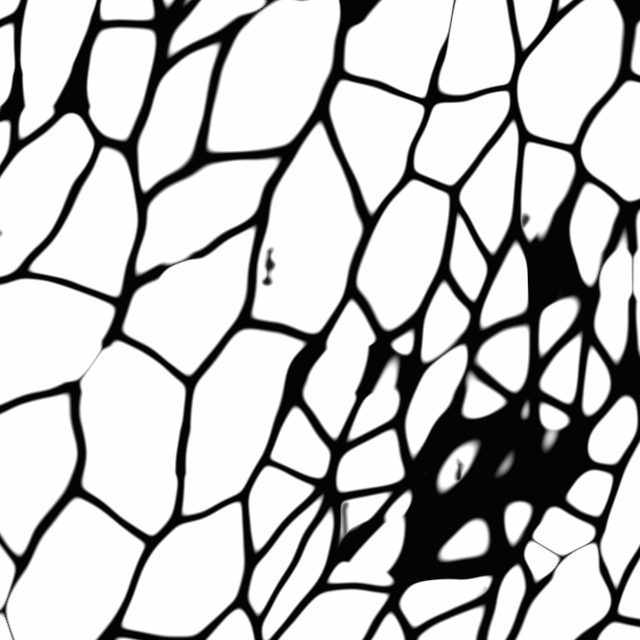
Reproduce this texture procedurally as a Shadertoy shader.

```glsl
const vec2  CELL_SIZE    = vec2(0.150, 0.300);  // across and along the grain
const float GRAIN_TILT   = 0.36;                // lean to the right, radians
const float JITTER       = 0.85;
const float SMALL_SHARE  = 0.21;                // cells split into a cluster
const float MEDIUM_SHARE = 0.42;                // cumulative, cells cut in two
const float LINE_CORE    = 0.0031;              // half width of solid ink
const float LINE_EDGE    = 0.0092;              // half width where ink ends
const float ROUND_SHARP  = 210.0;               // corner tightness
const float ROUND_BLOT   = 60.0;                // corner tightness in blots
const float FADE_SHIFT   = 0.0065;
const float SMUDGE_GRID  = 4.0;
const float SMUDGE_SHARE = 0.4;
const vec3  PAPER        = vec3(0.995);
const vec3  INK          = vec3(0.015);

float hash(vec2 p) {
    return fract(sin(dot(p, vec2(127.1, 311.7))) * 43758.5453);
}

vec2 hash2(vec2 p) {
    return vec2(hash(p), hash(p + 37.3));
}

float noise(vec2 p) {
    vec2 i = floor(p), f = fract(p);
    f = f * f * (3.0 - 2.0 * f);
    return mix(mix(hash(i), hash(i + vec2(1, 0)), f.x),
               mix(hash(i + vec2(0, 1)), hash(i + vec2(1, 1)), f.x), f.y);
}

vec2 noise2(vec2 p) {
    return vec2(noise(p), noise(p + 51.7)) - 0.5;
}

mat2 rotation(float a) {
    return mat2(cos(a), sin(a), -sin(a), cos(a));
}

// Number of seeds across and along one grid cell
vec2 splitOf(vec2 cell) {
    float h = hash(cell + 8.4);
    return h < SMALL_SHARE ? vec2(2, 4) : h < MEDIUM_SHARE ? vec2(1, 2) : vec2(1);
}

vec2 seedAt(vec2 cell, vec2 split, int i) {
    float n = float(i);
    vec2 sub = vec2(mod(n, split.x), floor(n / split.x));
    vec2 shift = JITTER * (hash2(cell + (sub + 0.5) / split) - 0.5);
    return cell + (sub + 0.5 + shift) / split;
}

// Rounded distance to the nearest wall, in canvas units
float wallDistance(vec2 q, float sharpness) {
    vec2 home = floor(q), nearest = vec2(0);
    float best = 1e3;
    for (int y = -2; y <= 2; y++)
    for (int x = -2; x <= 2; x++) {
        vec2 cell = home + vec2(x, y), split = splitOf(cell);
        int count = int(split.x * split.y);
        for (int i = 0; i < count; i++) {
            vec2 r = seedAt(cell, split, i) - q;
            float d = dot(r, r);
            if (d < best) { best = d; nearest = r; }
        }
    }
    float sum = 0.0;
    for (int y = -2; y <= 2; y++)
    for (int x = -2; x <= 2; x++) {
        vec2 cell = home + vec2(x, y), split = splitOf(cell);
        int count = int(split.x * split.y);
        for (int i = 0; i < count; i++) {
            vec2 r = seedAt(cell, split, i) - q, gap = r - nearest;
            if (dot(gap, gap) < 1e-5) continue;
            vec2 normal = normalize(gap);
            float d = dot(0.5 * (r + nearest), normal) / length(normal / CELL_SIZE);
            sum += exp(-sharpness * d);
        }
    }
    return -log(max(sum, 1e-20)) / sharpness;
}

// Sparse short strokes along the grain with ragged edges
float smudges(vec2 p) {
    vec2 home = floor(p * SMUDGE_GRID);
    float ink = 0.0;
    for (int y = -1; y <= 1; y++)
    for (int x = -1; x <= 1; x++) {
        vec2 cell = home + vec2(x, y);
        if (hash(cell + 3.1) > SMUDGE_SHARE) continue;
        vec2 r = p - (cell + hash2(cell + 5.9)) / SMUDGE_GRID;
        r = rotation(GRAIN_TILT + hash(cell + 1.7) - 0.5) * r;
        float halfLength = mix(0.006, 0.028, hash(cell + 9.2));
        r.y -= clamp(r.y, -halfLength, halfLength);
        float d = length(r) + 0.010 * (noise(p * 70.0) - 0.5);
        ink = max(ink, mix(0.4, 1.0, hash(cell + 6.6)) * (1.0 - smoothstep(0.0, 0.009, d)));
    }
    return ink;
}

void mainImage(out vec4 fragColor, in vec2 fragCoord) {
    vec2 p = fragCoord / iResolution.y;

    // Bend the grain and make the walls wavy
    vec2 bent = p + 0.09 * noise2(p * 3.0 + 2.3) + 0.013 * noise2(p * 17.0);
    vec2 q = rotation(GRAIN_TILT) * bent / CELL_SIZE + 20.0;

    // Walls with filled blots and faded stretches
    float blot = smoothstep(0.70, 0.86, noise(p * 7.0 + 4.0));
    float fade = smoothstep(0.76, 0.90, noise(p * 7.0 + 63.0));
    float d = wallDistance(q, mix(ROUND_SHARP, ROUND_BLOT, blot));
    d += FADE_SHIFT * fade + 0.0016 * (noise(p * 28.0) - 0.5);
    float ink = 1.0 - smoothstep(LINE_CORE, LINE_EDGE, d);

    ink = max(ink, smudges(p));
    fragColor = vec4(mix(PAPER, INK, ink), 1.0);
}
```
